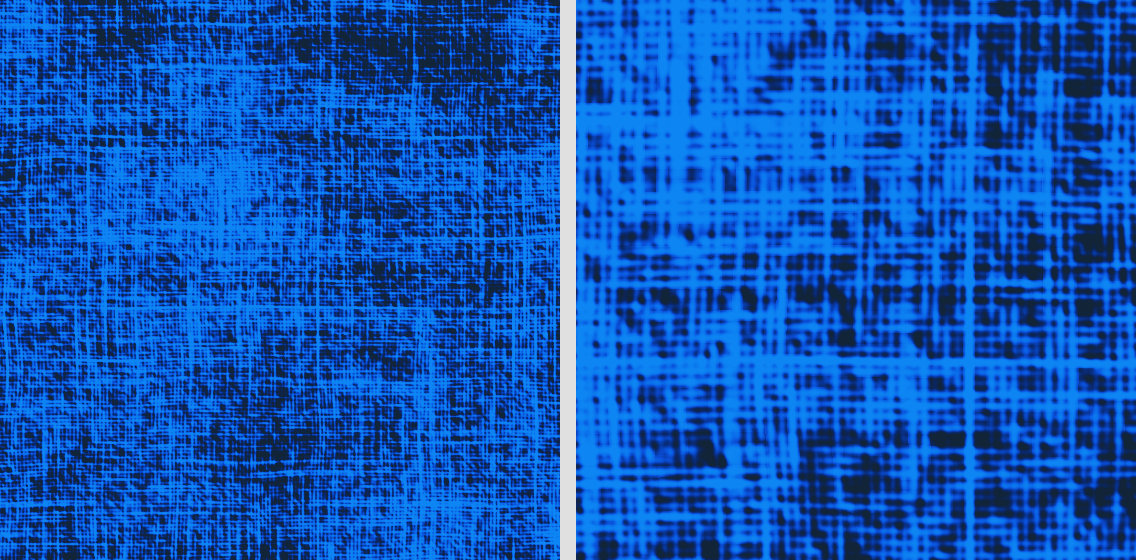
Left: the whole. Right: its middle third, enlarged.
This texture is drawn by a WebGL 1 fragment shader. Its source:

```glsl
precision highp float;
// Slubby blue woven cloth: crossing bright threads over a dark, twilled ground.
uniform vec2 u_resolution;

const vec3 INK    = vec3(0.07, 0.14, 0.22);
const vec3 NAVY   = vec3(0.04, 0.15, 0.40);
const vec3 ROYAL  = vec3(0.03, 0.22, 0.62);
const vec3 COBALT = vec3(0.04, 0.30, 0.84);
const vec3 AZURE  = vec3(0.04, 0.41, 0.91);
const vec3 SKY    = vec3(0.05, 0.52, 0.95);

const float THREADS = 150.0;      // fine threads across the canvas
const float SLUB_LANES = 55.0;    // lanes that may hold a thick thread
const float SLUB_WIDTH = 0.15;    // thick thread radius, in lanes
const float WOBBLE = 0.007;       // sideways drift of the threads
const vec2 TWILL = vec2(150.0, 70.0);

const float THREAD_GAIN = 4.1;
const float SLUB_GAIN = 1.9;
const float BAND_GAIN = 1.3;
const float CLOUD_GAIN = 1.1;
const float TWILL_GAIN = 2.4;
const float CONTRAST = 1.75;

float hash(vec2 p) {
  return fract(sin(dot(p, vec2(127.1, 311.7))) * 43758.5453);
}

float noise(vec2 p) {
  vec2 i = floor(p);
  vec2 f = p - i;
  f = f * f * (3.0 - 2.0 * f);
  float low = mix(hash(i), hash(i + vec2(1.0, 0.0)), f.x);
  float high = mix(hash(i + vec2(0.0, 1.0)), hash(i + vec2(1.0, 1.0)), f.x);
  return mix(low, high, f.y);
}

// Both thread functions take x across and y along the threads.
vec2 drift(vec2 p, float seed) {
  float sway = noise(p * vec2(7.0, 9.0) + seed) - 0.5;
  return p + vec2(WOBBLE * sway, 0.0);
}

// Fine threads, each fading and thickening along its length
float fineThreads(vec2 p, float seed) {
  float lane = p.x * THREADS;
  float id = floor(lane) + seed;
  float strength = 0.5 * noise(vec2(id, p.y * 10.0))
                 + 0.5 * noise(vec2(id + 400.0, p.y * 55.0));
  return strength * (0.7 - 0.3 * cos(6.28318 * lane));
}

// Sparse thick threads with soft, tapering ends
float slubs(vec2 p, float seed) {
  float lane = p.x * SLUB_LANES;
  float id = floor(lane) + seed;
  float center = 0.5 + 0.4 * (hash(vec2(id, seed)) - 0.5);
  float d = (fract(lane) - center) / SLUB_WIDTH;
  float presence = smoothstep(0.45, 0.95, noise(vec2(id, p.y * 5.0 + 31.0)));
  float fuzz = 0.75 + 0.5 * noise(vec2(id, p.y * 90.0));
  return presence * fuzz * exp(-d * d);
}

float ramp(float a, float b, float t) {
  return clamp((t - a) / (b - a), 0.0, 1.0);
}

vec3 dye(float t) {
  vec3 color = mix(INK, NAVY, ramp(0.05, 0.17, t));
  color = mix(color, ROYAL, ramp(0.17, 0.345, t));
  color = mix(color, COBALT, ramp(0.345, 0.54, t));
  color = mix(color, AZURE, ramp(0.54, 0.745, t));
  return mix(color, SKY, ramp(0.745, 0.97, t));
}

void main() {
  vec2 p = gl_FragCoord.xy / u_resolution.y;
  vec2 warp = drift(p, 11.0);
  vec2 weft = drift(p.yx, 47.0);

  // Crossing threads: the brighter one lies on top
  float v = fineThreads(warp, 13.0);
  float h = fineThreads(weft, 211.0);
  float weave = max(v, h) + 0.5 * min(v, h);
  float thick = slubs(warp, 71.0) + slubs(weft, 163.0);

  // Broad uneven dyeing, then the slanted twill grain
  float bands = noise(p * vec2(16.0, 3.0) + 5.0)
              + noise(p * vec2(3.0, 16.0) + 23.0);
  float cloud = noise(p * 4.0 + 61.0);
  float twill = noise(vec2(p.x + p.y, p.x - p.y) * TWILL + 90.0);

  float level = THREAD_GAIN * (weave - 0.57) + SLUB_GAIN * (thick - 0.15)
              + BAND_GAIN * (bands - 1.0) + CLOUD_GAIN * (cloud - 0.5)
              + TWILL_GAIN * (twill - 0.5);
  float t = 1.0 / (1.0 + exp(-CONTRAST * level));
  gl_FragColor = vec4(dye(t), 1.0);
}
```
